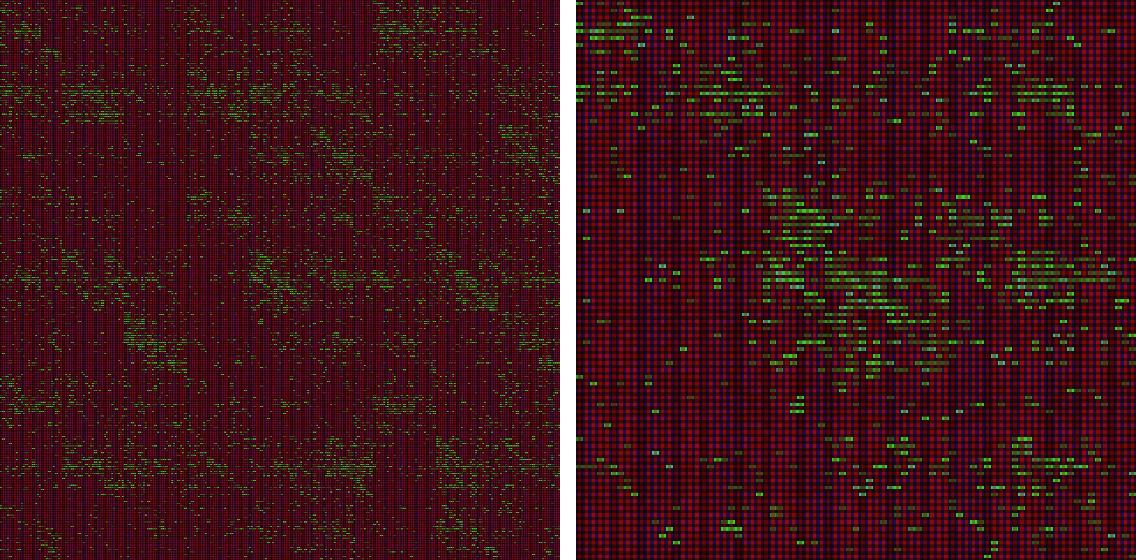
Left: the whole. Right: its middle third, enlarged.
Give the GLSL for this texture, as a WebGL 1 fragment shader.

```glsl
precision highp float;
// Fine woven grid of red dots with violet threads and ternary clusters of green specks.

uniform vec2 u_resolution;

const float CELLS = 243.0; // 3^5 threads across the tile
const vec3 GAP = vec3(0.075, 0.045, 0.07);
const vec3 WARP = vec3(0.29, 0.025, 0.055);
const vec3 DOT = vec3(0.53, 0.04, 0.02);
const vec3 VIOLET = vec3(0.15, 0.025, 0.31);
const vec3 MOSS = vec3(0.18, 0.32, 0.11);
const vec3 GREEN = vec3(0.20, 0.82, 0.17);
const vec3 AQUA = vec3(0.25, 0.75, 0.50);

float hash(vec2 p, float seed) {
  vec3 q = fract(vec3(p.xyx) * 0.1031 + seed * 0.137);
  q += dot(q, q.yzx + 33.33);
  return fract((q.x + q.y) * q.z);
}

// Dot product of a random lattice gradient with the offset, wrapped by period.
float lattice(vec2 corner, vec2 offset, float period) {
  float angle = 6.28318 * hash(mod(corner, period), 9.0);
  return dot(vec2(cos(angle), sin(angle)), offset);
}

float gradientNoise(vec2 p, float period) {
  vec2 i = floor(p);
  vec2 f = p - i;
  vec2 u = f * f * f * (f * (f * 6.0 - 15.0) + 10.0);
  vec2 e = vec2(1.0, 0.0);
  float low = mix(lattice(i, f, period), lattice(i + e, f - e, period), u.x);
  float high = mix(lattice(i + e.yx, f - e.yx, period),
                   lattice(i + 1.0, f - 1.0, period), u.x);
  return mix(low, high, u.y);
}

// Soft-edged thread filling the middle half of a cell.
float thread(float t, float blur) {
  return 1.0 - smoothstep(0.25 - blur, 0.25 + blur, abs(t - 0.5));
}

// Speck density: each ternary level favours the middle row and the falling diagonal.
float speckDensity(vec2 cell) {
  float density = 0.27;
  float size = 1.0;
  for (int level = 0; level < 4; level++) {
    vec2 block = floor((cell + 0.5) / size);
    vec2 digit = mod(block, 3.0);
    float middle = 1.0 - step(0.5, abs(digit.y - 1.0));
    float diagonal = 1.0 - step(0.5, abs(digit.x + digit.y - 2.0));
    density *= 0.5 + 0.75 * middle + 0.6 * diagonal;
    if (level > 0) density *= 0.25 + 1.5 * hash(block, size);
    size *= 3.0;
  }
  return density;
}

void main() {
  vec2 uv = gl_FragCoord.xy / u_resolution;
  vec2 grid = uv * CELLS;
  vec2 cell = floor(grid);
  vec2 local = grid - cell;
  vec2 blur = min(0.2 * CELLS / u_resolution, vec2(0.24));

  // Woven threads: dots where the columns and rows cross.
  float column = thread(local.x, blur.x);
  float row = thread(local.y, blur.y);
  float columnTone = hash(vec2(cell.x, 0.0), 1.0);
  float cellTone = hash(cell, 2.0);
  float violet = smoothstep(0.28, 0.5, mix(columnTone, cellTone, 0.6));
  vec3 between = mix(WARP, VIOLET, violet);
  vec3 color = mix(mix(GAP, WARP, column), mix(between, DOT, column), row);
  color *= 0.88 + 0.24 * cellTone;

  // Two dark threads in every nine columns.
  float darkThread = 1.0 - step(1.5, mod(cell.x * 2.0, 9.0));
  color *= 1.0 - 0.3 * darkThread;

  // Green specks lie along the rows and fade over the red dots.
  float drift = 1.0 + 0.8 * gradientNoise(uv * 4.0, 4.0);
  float speck = step(hash(cell, 3.0), speckDensity(cell) * drift);
  float glow = smoothstep(0.3, 0.85, hash(cell, 4.0));
  vec3 bright = mix(GREEN, AQUA, step(0.8, hash(cell, 5.0)));
  float cover = speck * row * mix(1.0, 0.6, column);
  color = mix(color, mix(MOSS, bright, glow), cover);

  gl_FragColor = vec4(color, 1.0);
}
```
